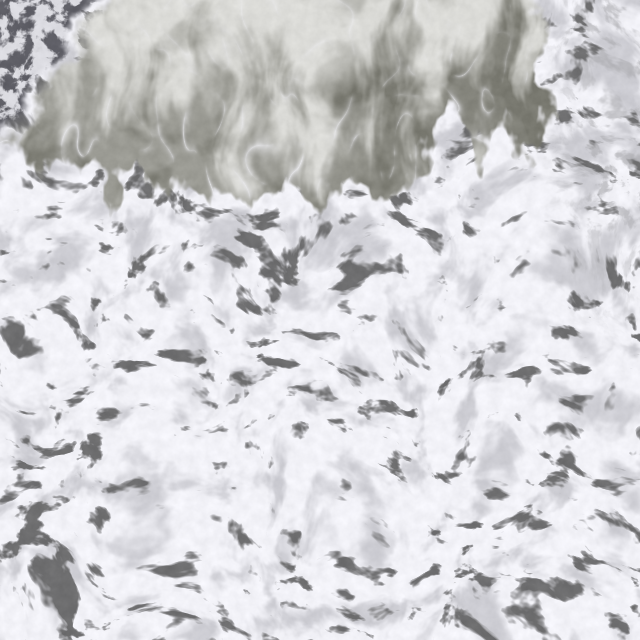
This texture is drawn by a three.js fragment shader. Its source:

```glsl
// Breaking wave seen from above: a pale olive wave face falls into white foam.
// Warped gradient noise cuts grey holes in the foam; the face is shaded by its
// height above a ragged lower edge and crossed by thin spray filaments.

varying vec2 vUv;

const vec3 FOAM_WHITE = vec3(0.95, 0.95, 0.972);
const vec3 FOAM_SHADE = vec3(0.80, 0.80, 0.825);
const vec3 HOLE_RIM = vec3(0.66, 0.66, 0.675);
const vec3 HOLE_DEEP = vec3(0.43, 0.43, 0.435);
const vec3 FACE_PALE = vec3(0.86, 0.86, 0.845);
const vec3 FACE_DARK = vec3(0.47, 0.47, 0.435);
const vec3 ROCK_DARK = vec3(0.37, 0.37, 0.40);

vec2 gradientAt(vec2 cell) {
  vec3 p = fract(cell.xyx * vec3(0.1031, 0.1030, 0.0973));
  p += dot(p, p.yzx + 33.33);
  float angle = 6.2832 * fract((p.x + p.y) * p.z);
  return vec2(cos(angle), sin(angle));
}

// Gradient noise, roughly -1 to 1
float noise(vec2 p) {
  vec2 i = floor(p);
  vec2 f = p - i;
  vec2 u = f * f * f * (f * (f * 6.0 - 15.0) + 10.0);
  vec2 e = vec2(1.0, 0.0);
  float low = mix(dot(gradientAt(i), f), dot(gradientAt(i + e), f - e), u.x);
  float high = mix(dot(gradientAt(i + e.yx), f - e.yx), dot(gradientAt(i + 1.0), f - 1.0), u.x);
  return 1.4 * mix(low, high, u.y);
}

float fbm(vec2 p) {
  float sum = 0.0;
  float amplitude = 0.5;
  for (int i = 0; i < 4; i++) {
    sum += amplitude * noise(p);
    p = mat2(1.6, 1.2, -1.2, 1.6) * p + 17.3;
    amplitude *= 0.5;
  }
  return sum;
}

vec2 warp(vec2 p, float frequency, float amount) {
  return p + amount * vec2(noise(p * frequency + 3.7), noise(p * frequency + 41.2));
}

// Thin bright lines along the zero crossings of the noise
float filaments(vec2 p, float sharpness) {
  return pow(max(1.0 - abs(noise(p)), 0.0), sharpness);
}

// Soft elliptical patch, 1 at its centre
float patchAt(vec2 p, vec2 centre, vec2 size) {
  vec2 d = (p - centre) / size;
  return exp(-dot(d, d));
}

// Height above the ragged lower edge of the wave face
float faceHeight(vec2 p) {
  float edge = 0.70 + 0.08 * smoothstep(0.57, 0.70, p.x) + 0.05 * smoothstep(0.3, 0.0, p.x);
  return p.y - edge + 0.13 * fbm(p * vec2(15.0, 9.0));
}

vec3 foamColor(vec2 p, float height) {
  vec2 q = warp(warp(p, 5.0, 0.045), 17.0, 0.012);
  float belowFace = smoothstep(-0.27, -0.03, height) * smoothstep(0.95, 0.5, p.x);

  // Hole density: clusters, a busy band under the wave and a few open pools
  float density = 0.17 * noise(p * 6.0 + 9.0) + 0.10 * belowFace - 0.02;
  density += 0.42 * patchAt(p, vec2(0.11 - 0.25 * p.y, 0.10), vec2(0.045, 0.12));
  density += 0.20 * patchAt(p, vec2(0.87, 0.25), vec2(0.08, 0.06));
  density += 0.20 * patchAt(p, vec2(0.30, 0.03), vec2(0.06, 0.05));
  density += 0.18 * patchAt(p, vec2(0.05, 0.47), vec2(0.06, 0.03));
  float field = fbm(mat2(0.97, 0.22, -0.22, 0.97) * q * vec2(18.0, 27.0)) + density;

  // Soft grey shading, denser in the churned strip at the right
  float strip = smoothstep(0.82, 0.95, p.x) * smoothstep(0.40, 0.75, p.y);
  float shade = smoothstep(-0.02, 0.38, fbm(q * 15.0 + 60.0) + 0.09 * belowFace + 0.13 * strip);
  vec3 color = mix(FOAM_WHITE, FOAM_SHADE, shade);
  color = mix(color, HOLE_RIM, 0.6 * strip * smoothstep(0.0, 0.3, fbm(q * 34.0 + 5.0)));
  color = mix(color, HOLE_RIM, smoothstep(0.17, 0.27, field));
  color = mix(color, HOLE_DEEP, smoothstep(0.23, 0.36, field));
  return color;
}

vec3 faceColor(vec2 p, float height) {
  vec2 q = warp(p, 9.0, 0.025);
  float streak = fbm(q * vec2(17.0, 6.0) + 20.0);
  float shadow = smoothstep(0.24, 0.03, height + 0.35 * streak);
  shadow *= mix(0.72, 1.0, smoothstep(0.35, 0.8, p.x));
  float cloud = smoothstep(-0.05, 0.4, fbm(q * 10.0 + 71.0));
  vec3 color = mix(FACE_PALE, FACE_DARK, clamp(shadow * 0.9 + cloud * 0.35, 0.0, 1.0));

  // Spray torn off the face, strongest near its foot
  float spray = filaments(q * vec2(24.0, 13.0) + 8.0, 9.0) * smoothstep(-0.1, 0.25, fbm(p * 13.0));
  return mix(color, FOAM_WHITE, spray * mix(0.35, 0.75, smoothstep(0.18, 0.02, height)));
}

void main() {
  vec2 p = vUv;
  float height = faceHeight(p);
  vec3 color = foamColor(p, height);

  // Wave face, bounded by a slanted left side and a steep right side
  float left = p.x - 0.70 * (p.y - 0.77) + 0.07 * fbm(p * 16.0 + 31.0);
  float right = 0.855 - 0.15 * max(p.y - 0.88, 0.0) - p.x + 0.05 * fbm(p * 14.0 + 50.0);
  float face = smoothstep(-0.008, 0.012, height) * smoothstep(-0.005, 0.03, left) * smoothstep(-0.004, 0.008, right);
  color = mix(color, faceColor(p, height), face);

  // Speckled dark water behind the wave, in the upper left corner
  float corner = smoothstep(0.0, -0.035, left) * smoothstep(0.77, 0.81, p.y);
  float speckle = smoothstep(-0.12, 0.14, fbm(warp(p, 20.0, 0.01) * 38.0));
  color = mix(color, mix(ROCK_DARK, FOAM_WHITE, 0.85 - 0.85 * speckle), corner);

  // Fine grain of bubbles
  color += 0.05 * fbm(p * 55.0 + 13.0);
  gl_FragColor = vec4(clamp(color, 0.0, 1.0), 1.0);
}
```
